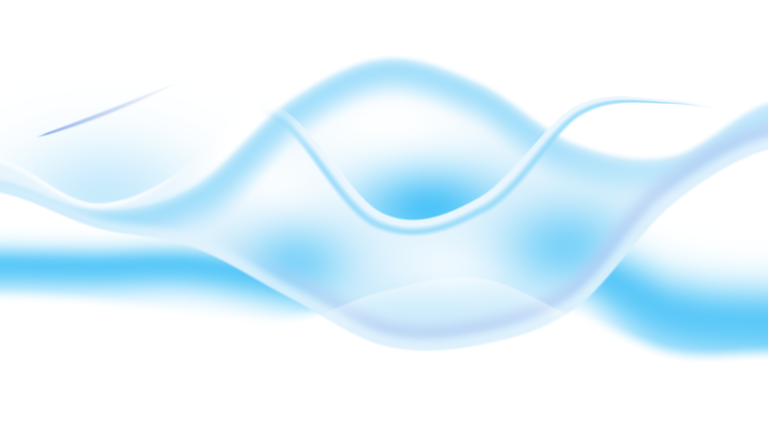
Reproduce this background procedurally as a Shadertoy shader.

```glsl
// Soft blue translucent waves and ribbons flowing across a white canvas.

const float ASPECT = 16.0 / 9.0;
const vec3 WHITE    = vec3(1.0);
const vec3 PALE     = vec3(0.88, 0.95, 0.99);
const vec3 LIGHT    = vec3(0.73, 0.90, 0.985);
const vec3 SKY      = vec3(0.60, 0.86, 0.98);
const vec3 DEEP     = vec3(0.31, 0.77, 0.97);
const vec3 LAVENDER = vec3(0.70, 0.80, 0.95);
const vec3 LEAF     = vec3(0.55, 0.68, 0.90);

// Wave heights at nine even steps across the canvas.
const int LAST = 8;
const float CREST[9]  = float[9](.588, .521, .572, .769, .868, .810, .669, .641, .764);
const float HULL[9]   = float[9](.553, .472, .428, .312, .199, .201, .287, .525, .653);
const float BOWL[9]   = float[9](.630, .528, .623, .861, .900, .900, .900, .900, .900);
const float RIBBON[9] = float[9](.803, .803, .815, .741, .505, .544, .757, .769, .738);
const float ARCH[9]   = float[9](.306, .294, .264, .252, .326, .356, .264, .174, .174);
const float STREAM[9] = float[9](.387, .384, .386, .350, .310, .330, .385, .278, .255);

const float RIBBON_WIDTH = 0.033;
const float LEAF_WIDTH   = 0.006;

// Distance beneath a smooth cubic wave; negative above it.
float depthBelow(vec2 p, float wave[9]) {
    float s = clamp(p.x, 0.0, 0.9999) * float(LAST);
    int i = int(s);
    float t = fract(s);
    float h0 = wave[i], h1 = wave[i + 1];
    float m0 = 0.5 * (h1 - wave[max(i - 1, 0)]);
    float m1 = 0.5 * (wave[min(i + 2, LAST)] - h0);
    float q = 3.0 * (h1 - h0) - 2.0 * m0 - m1;
    float c = 2.0 * (h0 - h1) + m0 + m1;
    float height = h0 + t * (m0 + t * (q + t * c));
    float slope = (m0 + t * (2.0 * q + 3.0 * t * c)) * float(LAST) / ASPECT;
    return (height - p.y) / sqrt(1.0 + slope * slope);
}

float bell(float d, float width) {
    d /= width;
    return exp(-d * d);
}

float glow(vec2 p, vec2 center, vec2 radius) {
    vec2 q = (p - center) / radius;
    return exp(-dot(q, q));
}

void mainImage(out vec4 fragColor, in vec2 fragCoord) {
    vec2 p = fragCoord / iResolution.xy;
    float aa = 1.5 / iResolution.y;
    float crest  = depthBelow(p, CREST);
    float hull   = depthBelow(p, HULL);
    float bowl   = depthBelow(p, BOWL);
    float ribbon = depthBelow(p, RIBBON);
    float arch   = depthBelow(p, ARCH);
    float stream = depthBelow(p, STREAM);
    vec3 col = WHITE;

    // Bright stream along the bottom
    float right = smoothstep(0.70, 0.90, p.x);
    float width = stream > 0.0 ? mix(0.062, 0.11, right) : mix(0.042, 0.085, right);
    float flow = bell(stream, width) * (1.0 - smoothstep(-0.03, 0.012, arch));
    col = mix(col, DEEP, 0.92 * flow);

    // Bowl on the left and the pale sheet under it
    float bowlFill = glow(p, vec2(0.137, 0.545), vec2(0.12, 0.13));
    col = mix(col, LIGHT, 0.8 * bowlFill * (1.0 - smoothstep(-aa, aa, bowl)));
    float sheet = smoothstep(-aa, aa, bowl) * (1.0 - smoothstep(-aa, 0.012, crest));
    sheet *= 1.0 - smoothstep(0.20, 0.31, p.x);
    col = mix(col, PALE, 0.75 * sheet);

    // Large body between crest and hull
    float inside = smoothstep(-0.008, 0.012, crest) * (1.0 - smoothstep(-0.005, aa, hull));
    vec3 body = mix(PALE, LIGHT, 0.6 * glow(p, vec2(0.56, 0.28), vec2(0.14, 0.09)));
    body = mix(body, WHITE, 0.6 * glow(p, vec2(0.60, 0.38), vec2(0.09, 0.07)));
    body = mix(body, WHITE, glow(p, vec2(0.51, 0.70), vec2(0.15, 0.14)));
    body = mix(body, WHITE, 0.8 * glow(p, vec2(0.36, 0.57), vec2(0.07, 0.09)));
    body = mix(body, DEEP, 0.65 * glow(p, vec2(0.385, 0.39), vec2(0.07, 0.09)));
    body = mix(body, DEEP, 0.68 * glow(p, vec2(0.735, 0.43), vec2(0.08, 0.10)));
    float pool = glow(p, vec2(0.56, 0.515), vec2(0.095, 0.095));
    body = mix(body, DEEP, pool * (1.0 - smoothstep(-aa, aa, ribbon)));

    // Blue band below the crest
    float band = smoothstep(-0.012, 0.03, crest) * (1.0 - smoothstep(0.03, 0.11, crest));
    band *= mix(0.85, 0.5, smoothstep(0.65, 0.85, p.x));
    body = mix(body, SKY, band);

    // Lavender fold and pale rim along the hull
    float fold = bell(hull + 0.042, 0.024) * smoothstep(0.25, 0.50, p.x);
    body = mix(body, LAVENDER, 0.62 * fold);
    body = mix(body, PALE, 0.75 * smoothstep(-0.04, -0.01, hull));

    // Translucent arch across the body
    float veil = smoothstep(-aa, aa, arch) * exp(-max(arch, 0.0) / 0.035);
    body = mix(body, WHITE, 0.4 * veil * smoothstep(0.38, 0.46, p.x));
    col = mix(col, body, inside);

    // White rim of the bowl
    float rim = bell(bowl - 0.004, 0.006) * (1.0 - smoothstep(0.15, 0.28, p.x));
    col = mix(col, WHITE, 0.65 * rim);

    // Dipping ribbon, thinning to the right
    float taper = mix(1.0, 0.28, smoothstep(0.68, 0.88, p.x));
    float across = ribbon / (RIBBON_WIDTH * taper);
    float cover = smoothstep(0.0, 0.15, across) * (1.0 - smoothstep(0.85, 1.25, across));
    cover *= smoothstep(0.33, 0.42, p.x) * (1.0 - smoothstep(0.84, 0.94, p.x));
    vec3 ribbonColor = mix(mix(PALE, WHITE, 0.3), SKY, smoothstep(0.35, 0.85, across));
    col = mix(col, ribbonColor, 0.9 * cover);

    // Slim leaf at the upper left
    float along = clamp((p.x - 0.045) / 0.187, 0.0, 1.0);
    float taperLeaf = 4.0 * along * (1.0 - along);
    float leafGap = abs(p.y - mix(0.681, 0.810, along) + 0.006 * taperLeaf);
    float leaf = 1.0 - smoothstep(0.0, LEAF_WIDTH * taperLeaf + aa, leafGap);
    col = mix(col, LEAF, leaf * smoothstep(0.0, 0.1, along) * (1.0 - along));

    fragColor = vec4(col, 1.0);
}
```
